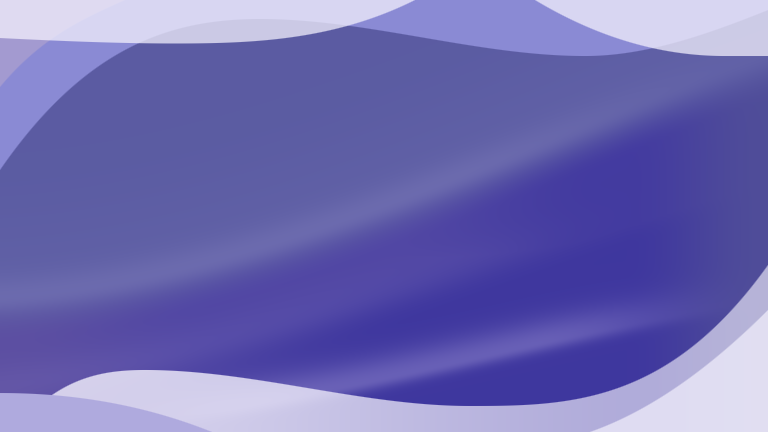
Give the GLSL for this background, as a Shadertoy shader.

```glsl
// Violet silk with soft diagonal folds, framed by translucent pastel waves.
// Each outline is a chain of cubic arcs y(x); folds are bands of light measured
// from such an arc, and the waves are layered over them with smooth edges.

const vec2 CANVAS = vec2(16.0, 9.0);   // working units, origin at lower left

const vec3 SLATE    = vec3(0.355, 0.358, 0.635);
const vec3 VIOLET   = vec3(0.315, 0.275, 0.640);
const vec3 INDIGO   = vec3(0.245, 0.215, 0.620);
const vec3 PLUM     = vec3(0.370, 0.315, 0.630);
const vec3 DUSK     = vec3(0.310, 0.300, 0.600);
const vec3 SHEEN    = vec3(0.780, 0.740, 0.930);
const vec3 IRIS     = vec3(0.540, 0.540, 0.830);
const vec3 MAUVE    = vec3(0.640, 0.605, 0.815);
const vec3 LILAC    = vec3(0.685, 0.665, 0.870);
const vec3 MIST     = vec3(0.960, 0.950, 0.995);

const float VEIL_OPACITY   = 0.73;     // upper white waves
const float WAVE_LEFT      = 0.79;     // lower wave opacity, left to right
const float WAVE_RIGHT     = 0.62;
const float CORNER_OPACITY = 0.68;

// Cubic arc from a to b with end slopes, continued by straight lines.
float arc(float x, vec2 a, vec2 b, float slopeA, float slopeB) {
    float w = b.x - a.x;
    float t = clamp((x - a.x) / w, 0.0, 1.0);
    float s = 1.0 - t;
    float y = mix(a.y, b.y, t * t * (3.0 - 2.0 * t));
    y += w * t * s * (slopeA * s - slopeB * t);
    return y + slopeA * min(x - a.x, 0.0) + slopeB * max(x - b.x, 0.0);
}

// Coverage of the side where d is positive, one pixel soft.
float cover(float d) {
    return clamp(0.5 + d / max(fwidth(d), 1e-5), 0.0, 1.0);
}

// Ridge of light with separate falloffs above and below its crest.
float ridge(float d, float above, float below) {
    float q = d / (d > 0.0 ? above : below);
    return exp(-q * q);
}

float upperEdge(float x) {
    vec2 crest = vec2(5.417, 8.604), trough = vec2(12.19, 7.833);
    if (x < crest.x) return arc(x, vec2(0.0, 5.458), crest, 1.45, 0.0);
    if (x < trough.x) return arc(x, crest, trough, 0.0, 0.0);
    return arc(x, trough, vec2(16.0, 8.79), 0.0, 0.4);
}

float lowerEdge(float x) {
    vec2 crest = vec2(3.02, 1.292), trough = vec2(9.79, 0.542);
    if (x < crest.x) return arc(x, vec2(1.146, 0.812), crest, 0.65, 0.0);
    if (x < trough.x) return arc(x, crest, trough, 0.0, 0.0);
    return arc(x, trough, vec2(16.0, 3.479), 0.0, 1.4);
}

float leftVeilEdge(float x) {
    vec2 trough = vec2(3.646, 8.094);
    if (x < trough.x) return arc(x, vec2(0.0, 8.208), trough, -0.05, 0.0);
    return arc(x, trough, vec2(8.646, 9.0), 0.0, 0.5);
}

vec3 silk(vec2 p) {
    float mainFold = p.y - arc(p.x, vec2(0.0, 2.79), vec2(16.0, 7.85), 0.06, 0.37);
    float midFold  = p.y - arc(p.x, vec2(0.0, 0.67), vec2(16.0, 5.25), 0.15, 0.30);
    float lowFold  = p.y - arc(p.x, vec2(4.17, 0.417), vec2(14.58, 2.54), 0.14, 0.18);

    // Shaded cloth under the main fold
    float depth = smoothstep(0.9, -0.5, midFold) * smoothstep(2.0, 8.5, p.x);
    vec3 shade = mix(VIOLET, INDIGO, max(depth, 0.75 * smoothstep(8.0, 12.5, p.x)));
    shade = mix(shade, PLUM, 0.8 * smoothstep(4.5, 0.0, p.x));
    shade = mix(shade, DUSK, smoothstep(13.0, 16.0, p.x));

    // Bright cloth above it, then the light on each fold
    vec3 col = mix(shade, SLATE, smoothstep(-0.95, 0.1, mainFold));
    float fade = 1.0 - 0.75 * smoothstep(9.0, 15.5, p.x);
    col = mix(col, SHEEN, 0.13 * fade * ridge(mainFold, 0.45, 0.32));
    col = mix(col, SHEEN, 0.04 * ridge(mainFold - 0.6, 1.4, 1.0));
    col = mix(col, SHEEN, 0.07 * ridge(midFold - 0.25, 0.5, 0.4) * smoothstep(14.0, 6.0, p.x));
    float lowLight = smoothstep(2.0, 6.0, p.x) * smoothstep(16.0, 11.0, p.x);
    return mix(col, SHEEN, 0.30 * lowLight * ridge(lowFold, 0.50, 0.20));
}

void mainImage(out vec4 fragColor, in vec2 fragCoord) {
    vec2 p = fragCoord / iResolution.xy * CANVAS;
    vec3 col = silk(p);

    // Upper waves: solid band, corner, then two white veils
    col = mix(col, IRIS, cover(p.y - upperEdge(p.x)));
    float corner = p.y - arc(p.x, vec2(0.0, 7.188), vec2(2.604, 9.0), 1.2, 0.45);
    col = mix(col, MAUVE, cover(corner));
    float rightVeil = p.y - arc(p.x, vec2(11.146, 9.0), vec2(15.1, 7.833), -0.6, 0.0);
    col = mix(col, MIST, VEIL_OPACITY * cover(p.y - leftVeilEdge(p.x)));
    col = mix(col, MIST, VEIL_OPACITY * cover(rightVeil));

    // Lower waves: long translucent wave, right corner, left lilac hill
    float opacity = mix(WAVE_LEFT, WAVE_RIGHT, smoothstep(3.0, 14.0, p.x));
    col = mix(col, MIST, opacity * cover(lowerEdge(p.x) - p.y));
    float rightHill = arc(p.x, vec2(12.29, 0.0), vec2(16.0, 2.542), 0.35, 1.0) - p.y;
    col = mix(col, MIST, CORNER_OPACITY * cover(rightHill));
    float leftHill = arc(p.x, vec2(0.0, 0.812), vec2(4.417, 0.0), 0.0, -0.4) - p.y;
    col = mix(col, LILAC, cover(leftHill));

    fragColor = vec4(col, 1.0);
}
```
